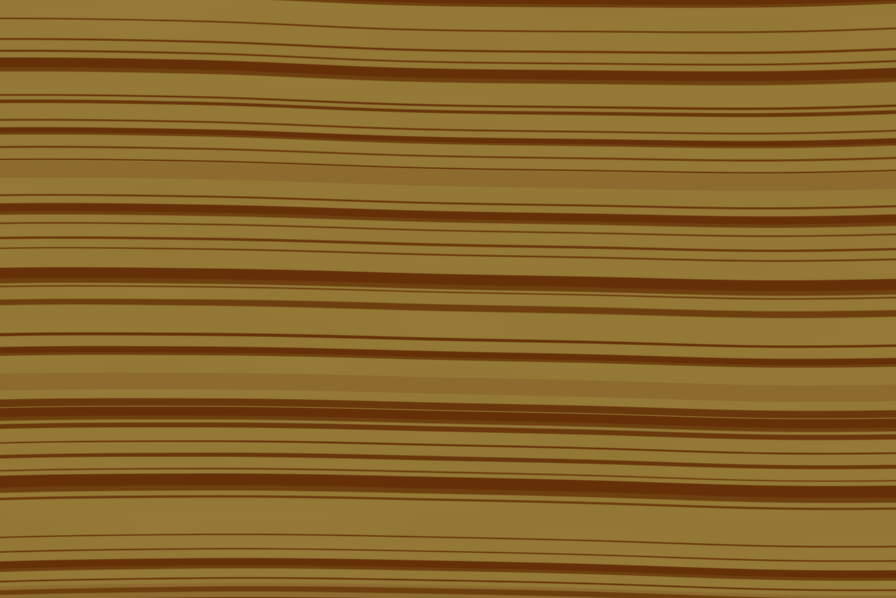
This texture is drawn by a Shadertoy shader. Its source:

```glsl
// Ochre ground crossed by gently bending, near-horizontal brown stripes in loose groups.

float hash(vec2 p) {
    return fract(sin(dot(p, vec2(127.1, 311.7))) * 43758.5453);
}

float noise(vec2 p) {
    vec2 i = floor(p), f = fract(p);
    f = f * f * (3.0 - 2.0 * f);
    return mix(mix(hash(i), hash(i + vec2(1, 0)), f.x),
               mix(hash(i + vec2(0, 1)), hash(i + vec2(1, 1)), f.x), f.y);
}

// Soft-edged coverage of a stripe at signed distance d from its centre line
float stripe(float d, float halfWidth, float soft) {
    return 1.0 - smoothstep(halfWidth - soft, halfWidth + soft, abs(d));
}

void mainImage(out vec4 fragColor, in vec2 fragCoord) {
    vec2 uv = fragCoord / iResolution.y;
    float soft = max(0.0017, 0.7 / iResolution.y);

    const vec3 ochre = vec3(0.58, 0.47, 0.21);
    const vec3 tan_ = vec3(0.55, 0.415, 0.18);
    const vec3 brown = vec3(0.43, 0.25, 0.06);
    const vec3 darkBrown = vec3(0.395, 0.19, 0.03);

    // Slow sag whose phase drifts down the canvas, plus a slight wobble
    float y = uv.y - 0.010 * cos(3.0 * uv.x - 1.4 * (1.0 - uv.y));
    y += 0.006 * (noise(uv * vec2(3.0, 2.0)) - 0.5);

    // Ground with very faint lengthwise mottling
    vec3 color = ochre + 0.010 * (noise(vec2(uv.x * 4.0, y * 30.0)) - 0.5);

    // Broad pale bands in the open ground
    for (int i = -1; i < 10; i += 3) {
        float d = y - (float(i) + 1.0) / 8.5;
        color = mix(color, tan_, 0.9 * stripe(d, 0.014, soft));
    }

    // Groups: one heavy band with thinner companions on both sides
    for (int i = -1; i < 10; i++) {
        float id = float(i);
        float centre = (id + 0.5 + 0.22 * (hash(vec2(id, 3.0)) - 0.5)) / 8.5;

        for (int k = -2; k <= 2; k++) {
            vec2 seed = vec2(id, float(k) + 20.0);
            if (k == 0 || hash(seed + 5.0) < 0.27) continue;
            float d = y - centre - 0.023 * float(k) - 0.010 * (hash(seed) - 0.5);
            float size = hash(seed + 11.0);
            float halfWidth = mix(0.0012, 0.0062, size * size);
            halfWidth *= 0.75 + 0.5 * noise(vec2(uv.x * 1.5, dot(seed, vec2(7.3, 3.1))));
            vec3 tone = mix(darkBrown, brown, hash(seed + 17.0));
            color = mix(color, tone, stripe(d, halfWidth, soft));
        }

        // Heavy band: dark body with a lighter lower fringe
        float halfWidth = mix(0.006, 0.015, fract(id * 0.618 + 0.3));
        float d = y - centre;
        float fringe = smoothstep(0.25, 0.55, -d / halfWidth);
        color = mix(color, mix(darkBrown, brown, fringe), stripe(d, halfWidth, soft));
    }

    fragColor = vec4(color, 1.0);
}
```
